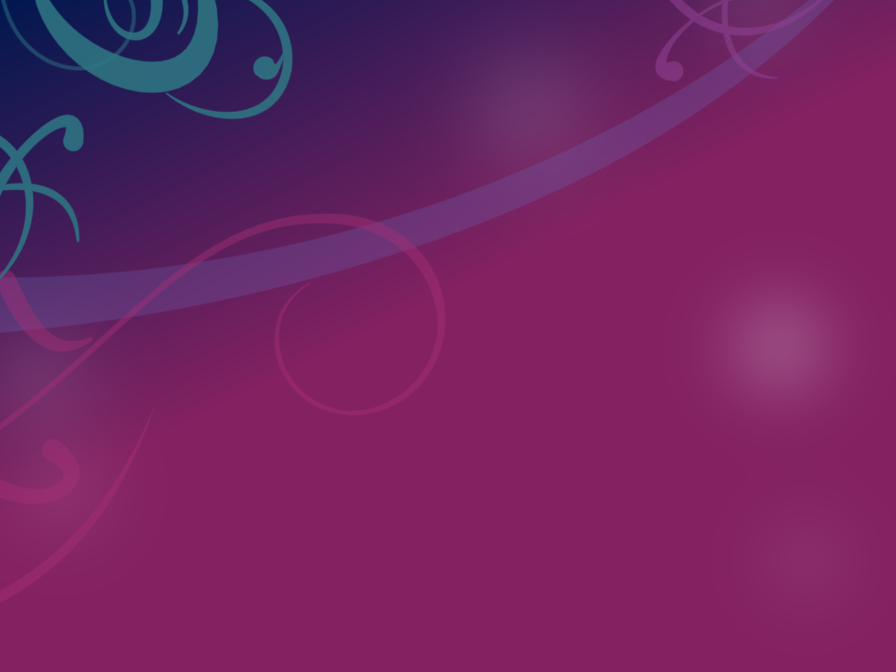
Write a Shadertoy shader that draws this background.

```glsl
const vec3 NAVY = vec3(0.0, 0.09, 0.31);
const vec3 MAGENTA = vec3(0.515, 0.13, 0.38);
const vec3 TEAL = vec3(0.18, 0.46, 0.51);
const vec3 PINK = vec3(0.65, 0.18, 0.46);
const vec3 VIOLET = vec3(0.55, 0.25, 0.56);
const vec3 RIBBON = vec3(0.42, 0.38, 0.68);
const vec3 GLOW = vec3(0.95, 0.93, 1.0);
const float GRADIENT_LENGTH = 0.77;
const float GRADIENT_SLANT = 0.5;
const float RIBBON_ALPHA = 0.3;
const float TEAL_ALPHA = 0.88;
const float PINK_ALPHA = 0.45;
const float VIOLET_ALPHA = 0.6;
const float SOFTNESS = 0.16;
const int SEGMENTS = 22;

vec2 bezier(vec2 a, vec2 b, vec2 c, vec2 d, float t) {
    float s = 1.0 - t;
    return s*s*s*a + 3.0*s*s*t*b + 3.0*s*t*t*c + t*t*t*d;
}

// Signed distance to a cubic stroke; width = half width at start, extra at middle, end
float stroke(vec2 p, vec4 ab, vec4 cd, vec3 width) {
    vec2 lo = min(min(ab.xy, ab.zw), min(cd.xy, cd.zw)) - 4.0;
    vec2 hi = max(max(ab.xy, ab.zw), max(cd.xy, cd.zw)) + 4.0;
    if (any(lessThan(p, lo)) || any(greaterThan(p, hi))) return 100.0;
    float dist = 100.0;
    vec2 start = ab.xy;
    for (int i = 0; i < SEGMENTS; i++) {
        vec2 end = bezier(ab.xy, ab.zw, cd.xy, cd.zw, float(i + 1) / float(SEGMENTS));
        vec2 along = end - start;
        float h = clamp(dot(p - start, along) / dot(along, along), 0.0, 1.0);
        float t = (float(i) + h) / float(SEGMENTS);
        float halfWidth = mix(width.x, width.z, t*t) + width.y * 4.0*t*(1.0 - t);
        dist = min(dist, length(p - start - along*h) - halfWidth);
        start = end;
    }
    return dist;
}

float tealSwirls(vec2 p) {
    // Large crescent and its inner curls
    float d = stroke(p, vec4(5.7, 101.4, 10.4, 87.0), vec4(33.9, 81.8, 30.6, 100.9), vec3(0.8, 1.4, 1.2));
    d = min(d, stroke(p, vec4(15.6, 100.5, 16.0, 93.0), vec4(24.0, 92.2, 23.3, 100.5), vec3(0.2, 0.2, 0.9)));
    d = min(d, stroke(p, vec4(26.6, 95.1, 28.0, 97.0), vec4(27.8, 99.0, 27.3, 100.5), vec3(0.2, 0.1, 0.4)));
    // Loop on the right with a round tip
    d = min(d, stroke(p, vec4(24.8, 86.1, 30.4, 81.8), vec4(40.8, 80.6, 42.7, 89.6), vec3(0.1, 0.3, 0.7)));
    d = min(d, stroke(p, vec4(42.7, 89.6, 43.4, 94.8), vec4(40.8, 98.6, 36.8, 100.7), vec3(0.7, 0.0, 0.5)));
    d = min(d, stroke(p, vec4(42.5, 92.7, 41.5, 90.0), vec4(40.5, 88.5, 39.4, 89.9), vec3(0.2, 0.0, 1.7)));
    // Crossing sprigs at the left edge
    d = min(d, stroke(p, vec4(-0.7, 71.4, 3.5, 80.0), vec4(12.5, 85.8, 10.9, 79.0), vec3(0.9, -0.3, 1.5)));
    d = min(d, stroke(p, vec4(-0.3, 79.2, 5.2, 75.7), vec4(6.6, 66.1, 0.0, 58.7), vec3(0.7, 0.0, 0.2)));
    return min(d, stroke(p, vec4(-0.3, 72.0, 7.0, 73.1), vec4(11.3, 70.5, 11.6, 64.2), vec3(0.4, 0.2, 0.2)));
}

float tealHairline(vec2 p) {
    float d = stroke(p, vec4(0.3, 100.9, 1.7, 93.0), vec4(7.8, 89.2, 13.0, 89.9), vec3(0.3, 0.0, 0.3));
    return min(d, stroke(p, vec4(13.0, 89.9, 20.0, 91.3), vec4(21.2, 98.3, 18.8, 100.9), vec3(0.3, 0.0, 0.3)));
}

float violetSwirls(vec2 p) {
    float d = stroke(p, vec4(109.7, 100.5, 101.6, 98.3), vec4(95.1, 88.7, 100.2, 89.4), vec3(0.3, -0.2, 1.5));
    d = min(d, stroke(p, vec4(99.7, 101.0, 105.9, 93.1), vec4(115.5, 93.9, 122.4, 100.3), vec3(0.7, 0.0, 0.2)));
    return min(d, stroke(p, vec4(108.0, 100.5, 107.0, 92.0), vec4(111.0, 88.4, 115.6, 88.4), vec3(0.4, 0.1, 0.1)));
}

float pinkSwirls(vec2 p) {
    // Long stem winding into an open ring
    float d = stroke(p, vec4(-0.5, 36.1, 19.1, 50.5), vec4(29.5, 67.9, 48.6, 67.5), vec3(0.4, 0.0, 0.7));
    d = min(d, stroke(p, vec4(48.6, 67.5, 59.5, 67.5), vec4(66.5, 59.5, 65.6, 50.5), vec3(0.7, 0.2, 0.5)));
    d = min(d, stroke(p, vec4(65.6, 50.5, 64.4, 42.2), vec4(57.5, 38.4, 52.1, 38.5), vec3(0.5, 0.0, 0.3)));
    d = min(d, stroke(p, vec4(52.1, 38.5, 41.0, 39.2), vec4(37.3, 52.8, 46.0, 57.8), vec3(0.3, 0.1, 0.1)));
    // Leaf, hook and blade at the left edge
    d = min(d, stroke(p, vec4(0.9, 58.3, 4.3, 50.5), vec4(7.8, 46.5, 13.5, 49.5), vec3(1.5, 0.0, 0.3)));
    d = min(d, stroke(p, vec4(-0.5, 27.5, 8.0, 23.5), vec4(14.5, 29.0, 7.9, 33.0), vec3(1.3, -0.3, 1.6)));
    return min(d, stroke(p, vec4(-0.5, 10.9, 10.4, 16.7), vec4(17.4, 25.3, 22.9, 39.2), vec3(0.8, 0.0, 0.05)));
}

float glow(vec2 p, vec2 center, float radius) {
    float r = length(p - center) / radius;
    return exp(-2.5 * r*r);
}

void mainImage(out vec4 fragColor, in vec2 fragCoord) {
    vec2 p = fragCoord / iResolution.y;
    vec2 q = p * 100.0; // hundredths of the canvas height
    float edge = max(SOFTNESS, 70.0 / iResolution.y);

    // Slanted gradient
    float ramp = (1.0 - p.y + GRADIENT_SLANT * p.x) / GRADIENT_LENGTH;
    vec3 color = mix(NAVY, MAGENTA, clamp(ramp, 0.0, 1.0));

    // Soft lights
    float light = 0.18 * glow(p, vec2(1.16, 0.484), 0.14)
                + 0.05 * glow(p, vec2(1.20, 0.167), 0.14)
                + 0.10 * glow(p, vec2(0.79, 0.835), 0.17)
                + 0.08 * glow(p, vec2(0.06, 0.44), 0.15)
                + 0.06 * glow(p, vec2(0.09, 0.27), 0.15)
                + 0.07 * glow(p, vec2(1.13, 1.0), 0.14);
    color = mix(color, GLOW, light);

    // Curved ribbon between two rising edges
    float x2 = p.x * p.x, x6 = x2 * x2 * x2;
    float top = 0.587 + 0.26 * x2 + 0.012 * x6;
    float bottom = 0.505 + 0.08 * p.x + 0.2 * x2 + 0.024 * x6;
    float aa = 0.01 * edge;
    float band = smoothstep(-aa, aa, top - p.y) * smoothstep(-aa, aa, p.y - bottom);
    color = mix(color, RIBBON, RIBBON_ALPHA * band);

    // Flourishes
    color = mix(color, PINK, PINK_ALPHA * smoothstep(edge, -edge, pinkSwirls(q)));
    color = mix(color, VIOLET, VIOLET_ALPHA * smoothstep(edge, -edge, violetSwirls(q)));
    color = mix(color, TEAL, 0.5 * smoothstep(edge, -edge, tealHairline(q)));
    color = mix(color, TEAL, TEAL_ALPHA * smoothstep(edge, -edge, tealSwirls(q)));
    fragColor = vec4(color, 1.0);
}
```
